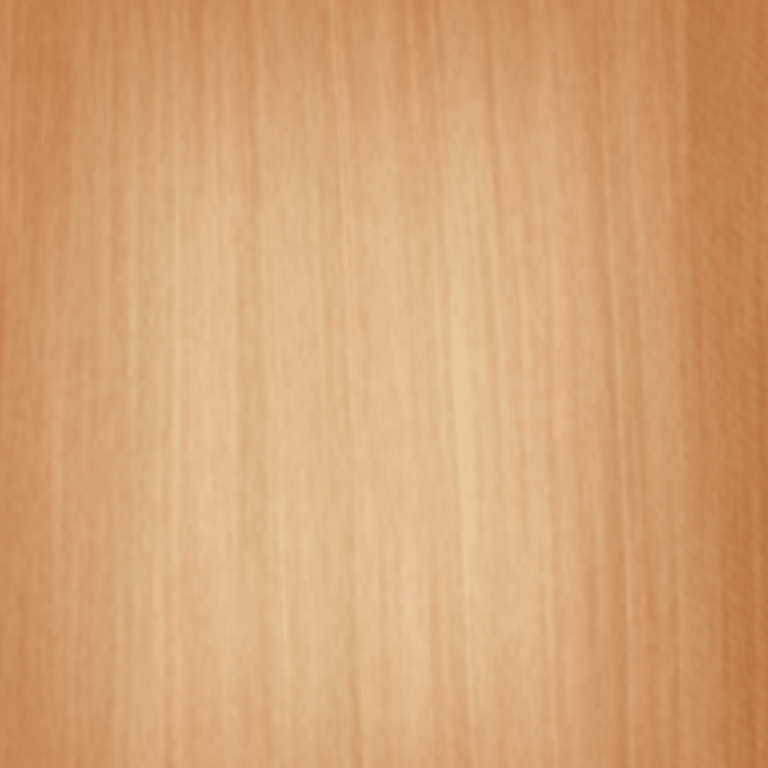
Give the GLSL for this texture, as a Shadertoy shader.

```glsl
// Pale vertical wood grain with soft streaks, darkening to amber at the edges.

vec2 hash2(vec2 p) {
    vec3 q = fract(vec3(p.xyx) * vec3(0.1031, 0.1030, 0.0973));
    q += dot(q, q.yzx + 33.33);
    return fract((q.xx + q.yz) * q.zy);
}

// Smooth cellular noise: tones of nearby cell points blended by distance, about -0.5 to 0.5
float cellTone(vec2 p) {
    vec2 cell = floor(p), local = p - cell;
    float tone = 0.0, total = 0.0;
    for (int y = -1; y <= 1; y++) {
        for (int x = -1; x <= 1; x++) {
            vec2 offset = vec2(x, y);
            vec2 point = hash2(cell + offset);
            vec2 d = offset + 0.15 + 0.7 * point - local;
            float weight = exp(-5.0 * dot(d, d));
            tone += weight * hash2(cell + offset + 71.0).x;
            total += weight;
        }
    }
    return tone / total - 0.5;
}

// Long continuous fibres at several widths, plus a fine short mottle
float fibres(vec2 p) {
    float tone = 0.12 * cellTone(p * vec2(9.0, 1.2));
    tone += 0.15 * cellTone(p * vec2(32.0, 1.5) + 17.0);
    tone += 0.20 * cellTone(p * vec2(85.0, 3.0) + 43.0);
    tone += 0.08 * cellTone(p * vec2(120.0, 18.0) + 91.0);
    tone += 0.12 * cellTone(p * vec2(140.0, 75.0) + 29.0);
    return tone;
}

// A few thin pale veins, each shaded on its left side
float veins(vec2 p) {
    float tone = 0.0;
    for (int i = 0; i < 7; i++) {
        float id = float(i);
        float x = p.x - 0.10 - 0.117 * id - 0.03 * hash2(vec2(id, 5.0)).x;
        float strength = smoothstep(-0.25, 0.4, cellTone(vec2(id * 3.7, p.y * 2.0)));
        tone -= strength * 0.14 * exp(-pow(x / 0.004, 2.0));
        tone += strength * 0.07 * exp(-pow((x + 0.010) / 0.007, 2.0));
    }
    return tone;
}

void mainImage(out vec4 fragColor, in vec2 fragCoord) {
    vec2 uv = fragCoord / iResolution.xy;

    // Grain leans gently and wavers along its length
    vec2 grain = uv;
    grain.x += 0.055 * (uv.y - 0.5) * sin(3.6 * uv.x - 0.6);
    grain.x += 0.003 * sin(5.0 * uv.y + 4.0 * uv.x) + 0.0006 * sin(17.0 * uv.y + 9.0 * uv.x);

    // Broad shade: a flat pale middle, strongest at the sides and corners
    vec2 fromCentre = pow(abs(uv - vec2(0.46, 0.43)) * 2.0, vec2(3.8, 3.4));
    float edge = 1.0 - exp(-dot(fromCentre, vec2(1.75, 0.62)));
    float shade = 0.08 + 1.02 * edge + fibres(grain) + veins(grain);

    // Fine slanted ripple near the right side
    float ripple = sin(250.0 * uv.x + 300.0 * uv.y + 9.0 * cellTone(uv * 18.0));
    shade += 0.025 * ripple * smoothstep(0.75, 1.0, uv.x);

    vec3 paleWood = vec3(0.895, 0.750, 0.582);
    vec3 amberWood = vec3(0.752, 0.500, 0.303);
    vec3 colour = mix(paleWood, amberWood, clamp(shade, -0.1, 1.2));

    // Slight drift between rosy and olive streaks
    colour += vec3(0.010, -0.008, -0.004) * cellTone(grain * vec2(20.0, 3.0) + 130.0);
    fragColor = vec4(colour, 1.0);
}
```
